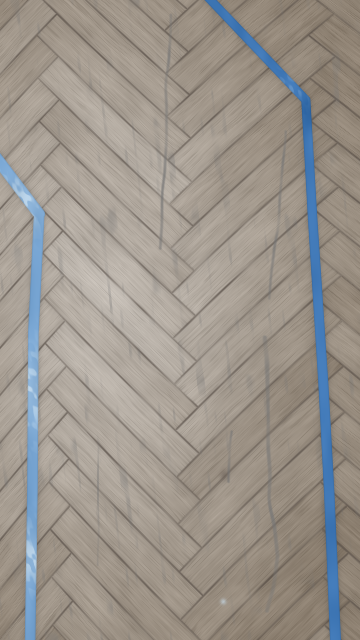
This texture is drawn by a WebGL 1 fragment shader. Its source:

```glsl
precision highp float;
// Worn herringbone parquet seen from above, with two bent strips of blue tape.
uniform vec2 u_resolution;

const vec2 CANVAS = vec2(4.32, 7.68);      // floor units across the canvas
const vec2 ORIGIN = vec2(2.03, 5.23);      // one inner corner of the middle zigzag
const float PLANK_STEP = 0.53;             // vertical spacing of the planks
const float COLUMN = 2.9;                  // column width in plank steps
const vec3 WOOD_DARK = vec3(0.565, 0.515, 0.455);
const vec3 WOOD_LIGHT = vec3(0.735, 0.705, 0.67);
const vec3 SEAM = vec3(0.37, 0.33, 0.30);
const vec3 STAIN = vec3(0.46, 0.46, 0.46);
const vec3 TAPE_DEEP = vec3(0.25, 0.47, 0.715);
const vec3 TAPE_PALE = vec3(0.45, 0.63, 0.81);
const vec3 GLINT = vec3(0.80, 0.88, 0.94);

float hash(vec2 p) {
  vec3 q = fract(p.xyx * vec3(0.1031, 0.1030, 0.0973));
  q += dot(q, q.yzx + 33.33);
  return fract((q.x + q.y) * q.z);
}

float noise(vec2 p) {
  vec2 i = floor(p), f = fract(p);
  f = f * f * (3.0 - 2.0 * f);
  return mix(mix(hash(i), hash(i + vec2(1, 0)), f.x),
             mix(hash(i + vec2(0, 1)), hash(i + vec2(1, 1)), f.x), f.y);
}

float fbm(vec2 p) {
  float sum = 0.0, amp = 0.5;
  for (int i = 0; i < 4; i++) {
    sum += amp * noise(p);
    p = p * 2.03 + 17.3;
    amp *= 0.5;
  }
  return sum;
}

float segment(vec2 p, vec2 a, vec2 b) {
  vec2 d = b - a;
  return length(p - a - d * clamp(dot(p - a, d) / dot(d, d), 0.0, 1.0));
}

float spot(vec2 p, vec2 center, vec2 size) {
  vec2 d = (p - center) / size;
  return exp(-dot(d, d));
}

// Offset of the zigzag joint at the left side of a column
float zigzag(float column, float k) {
  float phase = k + mod(column, 2.0) * COLUMN;
  return abs(fract(phase + 0.5) - 0.5);
}

vec3 parquet(vec2 p, float px) {
  // Mild perspective: k counts planks downward, x counts steps to the right
  float drop = ORIGIN.y - p.y, t = drop / PLANK_STEP;
  float k = t - 0.0047 * t * t;
  float dx = p.x - ORIGIN.x - 0.027 * drop;
  float x = dx / (0.56 + 0.02 * dx);

  float column = floor(x / COLUMN);
  if (x - column * COLUMN < zigzag(column, k)) column -= 1.0;
  float local = x - column * COLUMN;
  float slant = mod(column, 2.0) < 0.5 ? local : COLUMN - local;
  float across = k + slant, along = k - slant;
  vec2 id = vec2(floor(across), column);
  float tone = hash(id + 41.0), f = fract(across);

  // Light pool, plank tint and fine grain running along each plank
  float glow = spot(p, vec2(1.2, 4.1), vec2(2.3, 3.7));
  vec3 col = mix(WOOD_DARK, WOOD_LIGHT, glow);
  vec2 grain = vec2(along * 0.9 + tone * 30.0, across * 15.0 + column * 7.0);
  grain.y += 1.2 * noise(vec2(along * 0.8, across * 2.0) + tone * 9.0);
  col += (tone - 0.5) * vec3(0.045, 0.05, 0.055);
  col += (fbm(grain) - 0.47) * 0.085;
  col += (noise(grain * vec2(2.5, 3.0)) - 0.5) * 0.03;
  col += (fbm(p * 2.6) - 0.47) * 0.08;
  col -= 0.04 * smoothstep(0.62, 0.9, noise(grain * vec2(1.6, 2.2) + 60.0));

  // Thin seams along the sides and ends, unevenly filled
  float side = min(f, 1.0 - f) * 0.38;
  float end = min(local - zigzag(column, k),
                  COLUMN + zigzag(column + 1.0, k) - local) * 0.41;
  float wear = 0.2 + 0.55 * noise(p * 4.0 + 8.0);
  float edge = min(side, end);
  col = mix(col, SEAM, wear * (1.0 - smoothstep(0.0, 0.009 + px, edge)));
  return col * (1.0 - 0.06 * exp(-edge * 22.0));
}

// Long grey drips and short scuffs
float stains(vec2 p) {
  vec2 q = p + vec2(0.05 * (noise(p * 3.0) - 0.5), 0.0);
  float d = segment(q, vec2(2.04, 7.5), vec2(1.94, 4.7)) + 0.006;
  d = min(d, segment(q, vec2(3.42, 6.1), vec2(3.24, 4.1)) + 0.006);
  d = min(d, segment(q, vec2(3.19, 3.63), vec2(3.24, 1.7)));
  d = min(d, segment(q, vec2(3.24, 1.7), vec2(3.32, 1.0)));
  d = min(d, segment(q, vec2(3.32, 1.0), vec2(3.21, 0.35)));
  d = min(d, segment(q, vec2(2.77, 2.5), vec2(2.74, 1.9)) + 0.008);
  d = min(d, segment(q, vec2(1.18, 2.3), vec2(1.17, 0.9)) + 0.014);
  float drip = (1.0 - smoothstep(0.008, 0.036, d)) * (0.2 + 0.6 * noise(p * vec2(5.0, 4.0)));
  float scuff = smoothstep(0.74, 0.95, noise(p * vec2(18.0, 2.6) + vec2(p.y * 2.0, 5.0)));
  return max(drip, 0.35 * scuff * noise(p * 9.0));
}

void main() {
  vec2 p = gl_FragCoord.xy / u_resolution * CANVAS;
  float px = CANVAS.y / u_resolution.y;
  vec3 col = mix(parquet(p, px), STAIN, stains(p));
  col = mix(col, SEAM, 0.4 * spot(p, vec2(2.69, 1.98), vec2(0.05, 0.07)));
  col = mix(col, GLINT, 0.6 * spot(p, vec2(2.68, 0.46), vec2(0.035)));

  // Left strip, paler and shiny
  float left = segment(p, vec2(-0.1, 5.86), vec2(0.47, 5.11)) - 0.07;
  left = min(left, segment(p, vec2(0.47, 5.11), vec2(0.40, 3.68)) - 0.064);
  left = min(left, segment(p, vec2(0.40, 3.68), vec2(0.39, 1.88)) - 0.064);
  left = min(left, segment(p, vec2(0.39, 1.88), vec2(0.36, -0.1)) - 0.064);
  float shine = spot(p, vec2(0.4, 3.0), vec2(1.0, 0.5)) + spot(p, vec2(0.38, 1.0), vec2(1.0, 0.35))
              + spot(p, vec2(0.3, 5.3), vec2(0.35));
  float streak = smoothstep(0.4, 0.75, noise(p * vec2(22.0, 14.0) + p.yx * 5.0));
  vec3 pale = mix(TAPE_PALE, GLINT, clamp(shine * (0.3 + 0.5 * streak), 0.0, 1.0));
  pale += 0.06 * (noise(p * vec2(9.0, 3.0)) - 0.5);

  // Right strip, deeper blue and widening downward
  float halfWidth = 0.066 - 0.0017 * p.y;
  float right = segment(p, vec2(2.46, 7.75), vec2(3.67, 6.48));
  right = min(right, segment(p, vec2(3.67, 6.48), vec2(3.75, 5.08)));
  right = min(right, segment(p, vec2(3.75, 5.08), vec2(3.88, 3.08)));
  right = min(right, segment(p, vec2(3.88, 3.08), vec2(3.95, 1.78)));
  right = min(right, segment(p, vec2(3.95, 1.78), vec2(4.03, -0.1))) - halfWidth;
  vec3 deep = TAPE_DEEP + 0.06 * (noise(p * vec2(8.0, 3.0)) - 0.5);
  deep -= 0.07 * spot(p, vec2(3.69, 6.35), vec2(0.12, 0.25));
  deep = mix(deep, GLINT, 0.2 * streak * spot(p, vec2(3.5, 6.6), vec2(0.25)));

  // Soft contact shadow, then the tape
  float tape = min(left, right);
  col *= 1.0 - 0.12 * exp(-max(tape, 0.0) * 35.0);
  vec3 blue = left < right ? pale : deep;
  blue *= 1.0 - 0.08 * smoothstep(-0.02, 0.0, tape);
  col = mix(col, blue, 1.0 - smoothstep(-0.6 * px, 0.6 * px, tape));
  gl_FragColor = vec4(clamp(col, 0.0, 1.0), 1.0);
}
```
